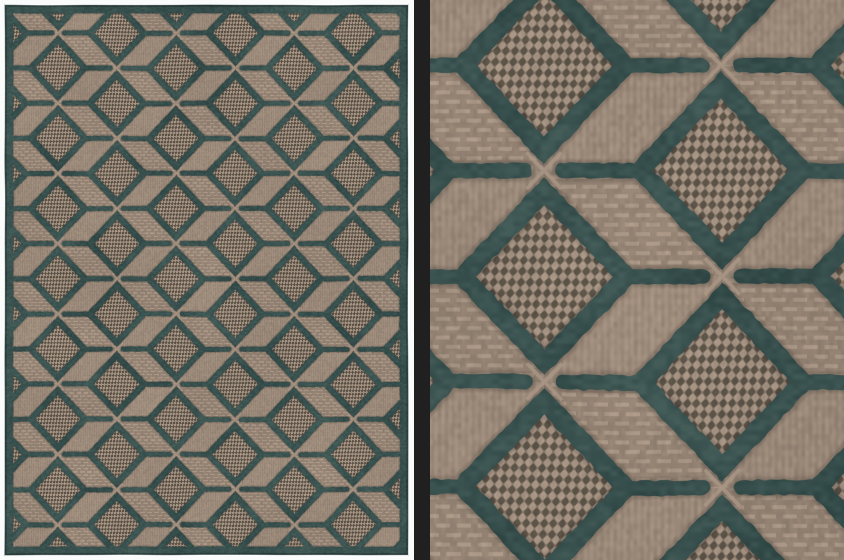
Left: the whole. Right: its middle third, enlarged.
This pattern is drawn by a WebGL 2 fragment shader. Its source:

```glsl
#version 300 es
precision highp float;
// Woven rug: two interleaved lattices of pile diamonds joined by short bars.
// Distance functions give the raised pile; periodic weaves fill the diamonds
// and the slanted ground panels; noise adds wear. Unit: canvas height.

uniform vec2 u_resolution;
out vec4 fragColor;

const vec2 RUG_CENTER = vec2(-0.001, 0.0);
const vec2 RUG_HALF = vec2(0.360, 0.491);
const float BORDER = 0.0150;
const vec2 PITCH = vec2(0.1055, 0.0627);      // half period of the lattice
const vec2 ANCHOR = vec2(-0.0553, 0.002);     // centre of one diamond
const vec2 DIAMOND = vec2(0.0560, 0.0590);    // outer half diagonals
const float STROKE = 0.0112;
const float BAR_HALF = 0.0045;
const float BAR_GAP = 0.0115;                 // bar axis end to junction
const float SEAM_HALF = 0.0011;
const float SEAM_REACH = 0.0150;
const float MESH_STEP = 0.0062;
const float DASH_STEP = 0.0056;
const float RIB_STEP = 0.0040;

const vec3 PAPER = vec3(0.98, 0.99, 0.99);
const vec3 PILE_DARK = vec3(0.180, 0.272, 0.265);
const vec3 PILE_LIGHT = vec3(0.270, 0.365, 0.350);
const vec3 BEIGE_LIGHT = vec3(0.670, 0.595, 0.530);
const vec3 BEIGE_MID = vec3(0.560, 0.495, 0.435);
const vec3 MESH_DARK = vec3(0.360, 0.325, 0.280);
const float TAU = 6.2831853;

float hash(vec2 p) {
  p = fract(p * vec2(0.1031, 0.1137));
  p += dot(p, p.yx + 33.33);
  return fract((p.x + p.y) * p.x * 7.31 + p.y * 5.17);
}

float noise(vec2 p) {
  vec2 i = floor(p), f = fract(p);
  f = f * f * (3.0 - 2.0 * f);
  return mix(mix(hash(i), hash(i + vec2(1, 0)), f.x),
             mix(hash(i + vec2(0, 1)), hash(i + vec2(1, 1)), f.x), f.y);
}

float cover(float d, float aa) { return 1.0 - smoothstep(-aa, aa, d); }

// x: solid diamond, y: diamond outline with side bars, z: seam at a junction
vec3 motif(vec2 q) {
  q = abs(mod(q + PITCH, 2.0 * PITCH) - PITCH);
  float solid = (dot(q / DIAMOND, vec2(1.0)) - 1.0)
              * DIAMOND.x * DIAMOND.y / length(DIAMOND);
  float ring = abs(solid + 0.5 * STROKE) - 0.5 * STROKE;
  float along = clamp(q.x, DIAMOND.x - 0.4 * STROKE, PITCH.x - BAR_GAP);
  float bar = length(q - vec2(along, 0.0)) - BAR_HALF;
  vec2 j = vec2(PITCH.x - q.x, q.y);
  float seam = abs(j.x * DIAMOND.y - j.y * DIAMOND.x) / length(DIAMOND);
  seam = max(seam - SEAM_HALF, length(j) - SEAM_REACH);
  return vec3(solid, min(ring, bar), seam);
}

// Staggered light knots on a dark net
vec3 meshWeave(vec2 q) {
  vec2 w = TAU * 0.5 * q / MESH_STEP;
  float knots = cos(w.x * 1.15 + w.y * 0.8) * cos(w.x * 1.15 - w.y * 1.1);
  float lit = smoothstep(-0.45, 0.40, knots);
  return mix(MESH_DARK, BEIGE_LIGHT, lit * 0.92);
}

// Panels leaning one way carry dashed rows, the others fine upright ribs
vec3 groundWeave(vec2 q) {
  vec2 panel = floor(q / PITCH);
  float ribbed = mod(panel.x + panel.y, 2.0);
  float row = floor(q.y / DASH_STEP);
  float line = 0.5 + 0.5 * cos(TAU * (q.y / DASH_STEP - 0.5));
  float dash = smoothstep(0.25, 0.4, fract(q.x / 0.0125 + 0.5 * row));
  float ribs = 0.5 + 0.5 * cos(TAU * q.x / RIB_STEP);
  float dashed = 0.15 + 0.75 * dash * smoothstep(0.35, 0.9, line);
  float upright = 0.22 + 0.32 * ribs + 0.08 * line;
  return mix(BEIGE_MID, BEIGE_LIGHT, mix(dashed, upright, ribbed));
}

void main() {
  float aa = 0.8 / u_resolution.y;
  vec2 p = (gl_FragCoord.xy - 0.5 * u_resolution) / u_resolution.y - RUG_CENTER;
  vec2 q = p + RUG_CENTER - ANCHOR;

  // Rug outline with a slightly wavering edge
  float waver = 0.0012 * (noise(p * 14.0 + 40.0) - 0.5);
  vec2 e = abs(p) - RUG_HALF;
  float rug = max(e.x, e.y) + waver;

  // Hand-made drift of the lattice, then both interleaved sets
  q += 0.0016 * (vec2(noise(p * 11.0 + 20.0), noise(p * 11.0 + 70.0)) - 0.5);
  vec3 m = min(motif(q), motif(q + PITCH));

  // Flat weave
  float grain = noise(p * vec2(420.0, 300.0) + 200.0) - 0.5;
  float wear = noise(p * 9.0 + 30.0) - 0.5;
  vec3 color = mix(groundWeave(q), meshWeave(q), cover(m.x + 0.5 * STROKE, aa));
  color *= 1.0 + 0.10 * grain + 0.05 * wear;

  // Raised pile with tufted edges and a soft shadow around it
  float tuft = 0.0012 * (noise(p * 260.0 + 100.0) - 0.5);
  float pileEdge = min(m.y, -rug - BORDER) + tuft;
  float nap = 0.45 + 0.65 * (noise(p * vec2(240.0, 330.0) + 300.0) - 0.5)
            + 0.70 * (noise(p * 24.0 + 50.0) - 0.5);
  nap += 0.18 * smoothstep(0.0, -0.005, pileEdge) - 0.09;
  vec3 pile = mix(PILE_DARK, PILE_LIGHT, clamp(nap, 0.0, 1.0));
  color *= 1.0 - 0.16 * (1.0 - smoothstep(0.0, 0.0035, pileEdge));
  color = mix(color, pile, cover(pileEdge, aa));

  // Pale crossing seams, inside the border only
  float seam = max(m.z, rug + BORDER);
  color = mix(color, BEIGE_LIGHT, 0.75 * cover(seam, aa));

  // Bound outer edge
  color *= 1.0 - 0.22 * smoothstep(-0.0045, -0.0025, rug);
  fragColor = vec4(mix(PAPER, color, cover(rug, aa)), 1.0);
}
```
